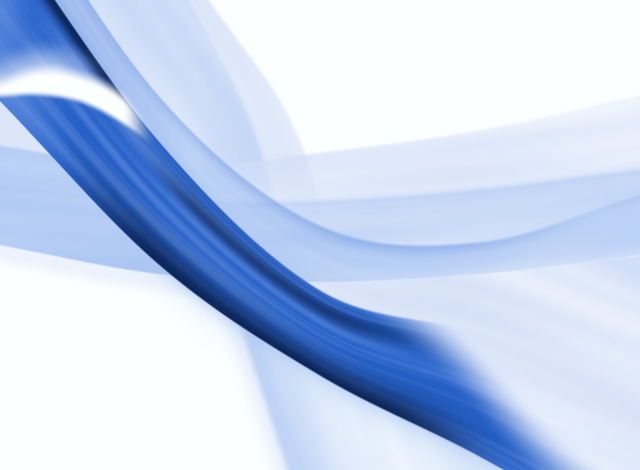
Reproduce this background procedurally as a WebGL 1 fragment shader.

```glsl
precision highp float;
// Translucent blue ribbons sweeping over white. Each border is a smooth spline
// over the canvas; sheets are blended between borders, then a glossy royal blue
// ribbon and a white glow are laid on top, with gradient noise as silky streaks.
uniform vec2 u_resolution;

const vec3 WHITE = vec3(0.99, 1.0, 1.0);
const vec3 MIST = vec3(0.82, 0.87, 0.97);
const vec3 HAZE = vec3(0.66, 0.77, 0.95);
const vec3 SKY = vec3(0.41, 0.58, 0.89);
const vec3 ROYAL = vec3(0.15, 0.38, 0.78);
const vec3 NAVY = vec3(0.03, 0.11, 0.28);
const float CRISP = 0.003;

// Gradient noise
vec2 gradientAt(vec2 cell) {
  float angle = 6.2832 * fract(sin(dot(cell, vec2(127.1, 311.7))) * 43758.5);
  return vec2(cos(angle), sin(angle));
}

float noise(vec2 p) {
  vec2 i = floor(p), f = p - i;
  vec2 w = f * f * f * (f * (f * 6.0 - 15.0) + 10.0);
  vec2 e = vec2(1.0, 0.0);
  float low = mix(dot(gradientAt(i), f), dot(gradientAt(i + e), f - e), w.x);
  float high = mix(dot(gradientAt(i + e.yx), f - e.yx), dot(gradientAt(i + 1.0), f - 1.0), w.x);
  return mix(low, high, w.y);
}

float streaks(float across, float along) {
  return noise(vec2(across * 9.0, along * 1.7)) + 0.6 * noise(vec2(across * 25.0 + 7.0, along * 2.3));
}

// Catmull-Rom spline through five evenly spaced heights
float segment(float a, float b, float c, float d, float t) {
  return b + 0.5 * t * (c - a + t * (2.0 * a - 5.0 * b + 4.0 * c - d + t * (3.0 * (b - c) + d - a)));
}

float spline(float s, float a, float b, float c, float d, float e) {
  s = clamp(s, 0.0, 1.0) * 4.0;
  if (s < 1.0) return segment(2.0 * a - b, a, b, c, s);
  if (s < 2.0) return segment(a, b, c, d, s - 1.0);
  if (s < 3.0) return segment(b, c, d, e, s - 2.0);
  return segment(c, d, e, 2.0 * e - d, s - 3.0);
}

// Coverage past a border, and a soft line around a center
float past(float v, float border, float soft) {
  return smoothstep(-soft, soft, v - border);
}

float ridge(float v, float center, float width) {
  float d = (v - center) / width;
  return exp(-d * d);
}

// Wide pale sheets: the arc, the level sheet and the lower veil
vec3 paleSheets(vec3 color, vec2 p, float upper, float lower) {
  float aboveLower = 1.0 - past(p.y, lower, CRISP);
  float left = 1.0 - smoothstep(0.25, 0.35, p.x);
  float arc = spline(p.y, 0.326, 0.452, 0.51, 0.52, 0.52);
  float fold = spline(p.y, 0.295, 0.39, 0.44, 0.46, 0.46);
  float arcFade = aboveLower * (1.0 - smoothstep(0.33, 0.5, p.y));
  float silk = streaks(p.x - arc, p.y);
  color = mix(color, MIST, arcFade * (0.72 + 0.3 * silk) * (1.0 - past(p.x, arc, 0.005)));
  color = mix(color, HAZE, arcFade * (0.38 + 0.3 * silk) * (1.0 - past(p.x, fold, 0.006)));

  float top = spline(p.x, 0.31, 0.36, 0.325, 0.277, 0.203);
  float middle = spline(p.x, 0.40, 0.43, 0.43, 0.405, 0.362);
  float bottom = spline(p.x, 0.521, 0.583, 0.6, 0.583, 0.544);
  float level = 1.0 - past(p.y, bottom, CRISP);
  float grain = streaks(p.y - middle, p.x);
  float leftVeil = left * (1.0 - aboveLower);
  color = mix(color, MIST, leftVeil * 0.75 * (1.0 - past(p.y, bottom + 0.035, 0.02)) * (1.0 - 0.5 * past(p.y, bottom, CRISP)));
  color = mix(color, MIST, level * (0.62 + 0.4 * grain) * past(p.y, top, 0.005));
  color = mix(color, HAZE, level * (0.38 + 0.3 * grain + 0.3 * leftVeil) * past(p.y, mix(middle, top, left), 0.005));
  color = mix(color, HAZE, 0.3 * level * ridge(p.y, middle, 0.008));
  color = mix(color, HAZE, 0.5 * level * smoothstep(0.6, 1.0, p.x) * ridge(p.y, bottom - 0.05, 0.06));

  float underside = past(p.y, bottom, CRISP) * aboveLower;
  return mix(color, MIST, underside * (0.75 + 0.4 * streaks(p.y - upper, p.x)));
}

// Sheet hanging from a dark curved crest
vec3 crestSheet(vec3 color, vec2 p, float lower) {
  float crest = spline(p.x, -0.29, 0.208, 0.481, 0.516, 0.415);
  float bottom = spline(p.x, 0.521, 0.583, 0.6, 0.583, 0.544);
  float depth = p.y - crest;
  float mask = past(depth, 0.0, 0.005) * (1.0 - past(p.y, min(bottom, lower), CRISP));
  float leftTone = 1.0 - smoothstep(0.08, 0.3, p.x);
  float fade = 1.0 - 0.65 * smoothstep(0.65, 0.95, p.x);
  float silk = streaks(depth * 1.5, p.x);
  color = mix(color, mix(HAZE, SKY, 0.6 * leftTone), mask * fade * (0.42 + 0.45 * silk));
  return mix(color, SKY, mask * fade * 0.55 * exp(-max(depth, 0.0) / 0.022));
}

// Veil and shadow falling below the main ribbon
vec3 lowerVeil(vec3 color, vec2 p, float lower) {
  float below = past(p.y, lower, CRISP);
  float inset = p.x - 0.378 - 0.24 * (p.y - 0.707);
  float veil = past(inset, 0.0, 0.008) * (0.3 + 0.7 * exp(-max(inset, 0.0) / 0.09));
  color = mix(color, HAZE, below * veil * (0.75 + 0.5 * streaks(inset, p.y)));
  color = mix(color, MIST, below * 0.4 * ridge(inset, -0.005, 0.018));
  float reach = smoothstep(0.15, 0.3, p.x);
  return mix(color, HAZE, below * reach * 0.6 * exp(-max(p.y - lower, 0.0) / 0.025));
}

// Glossy ribbon, dissolving to the right
vec3 mainRibbon(vec3 color, vec2 p, float upper, float lower) {
  float t = (p.y - upper) / (lower - upper);
  float mask = past(p.y, upper, 0.004) * (1.0 - past(p.y, lower, CRISP));
  float start = mix(-0.7, 0.55, smoothstep(0.45, 0.95, p.x));
  float body = smoothstep(start, start + 0.6, t);
  float silk = streaks(t * 0.8, p.x);
  float core = smoothstep(0.2, 0.32, p.x) * (1.0 - smoothstep(0.5, 0.75, p.x));
  float rim = smoothstep(0.08, 0.25, p.x) * (1.0 - smoothstep(0.6, 0.82, p.x));
  vec3 blue = mix(ROYAL, SKY, clamp(0.12 + 0.7 * silk, 0.0, 0.6));
  blue = mix(blue, SKY, 0.5 * core * ridge(t, 0.36, 0.05));
  blue = mix(blue, SKY, 0.6 * (1.0 - smoothstep(0.0, 0.13, p.x)));
  blue = mix(blue, ROYAL, 0.8 * (1.0 - smoothstep(0.0, 0.15, p.y)) * smoothstep(0.0, 0.06, p.x));
  blue = mix(blue, NAVY, 0.6 * core * ridge(t, 0.2 + 0.06 * silk, 0.1));
  blue = mix(blue, NAVY, 0.85 * rim * ridge(t, 1.0, 0.24));
  blue = mix(blue, NAVY, 0.85 * (1.0 - smoothstep(0.16, 0.25, p.x)) * ridge(p.y, upper + 0.01, 0.028));
  return mix(color, blue, mask * body);
}

// White gleam crossing the ribbon at the left
vec3 gleam(vec3 color, vec2 p) {
  float s = p.x * 4.0;
  float top = spline(s, 0.175, 0.148, 0.158, 0.2, 0.3);
  float bottom = spline(s, 0.203, 0.2, 0.215, 0.258, 0.32);
  float fade = 1.0 - smoothstep(0.19, 0.245, p.x);
  float under = 1.0 - past(p.y, bottom, 0.009);
  color = mix(color, MIST, 0.7 * fade * under * smoothstep(-0.07, 0.0, p.y - top) * (1.0 - smoothstep(0.08, 0.18, p.x)));
  return mix(color, WHITE, fade * under * past(p.y, top, 0.018));
}

void main() {
  vec2 p = gl_FragCoord.xy / u_resolution;
  p.y = 1.0 - p.y; // heights are measured downward from the top
  float upper = spline(p.x, -0.168, 0.304, 0.618, 0.71, 0.845);
  float lower = spline(p.x, 0.215, 0.565, 0.799, 0.972, 1.17);
  vec3 color = paleSheets(WHITE, p, upper, lower);
  color = crestSheet(color, p, lower);
  color = lowerVeil(color, p, lower);
  color = mainRibbon(color, p, upper, lower);
  gl_FragColor = vec4(gleam(color, p), 1.0);
}
```
